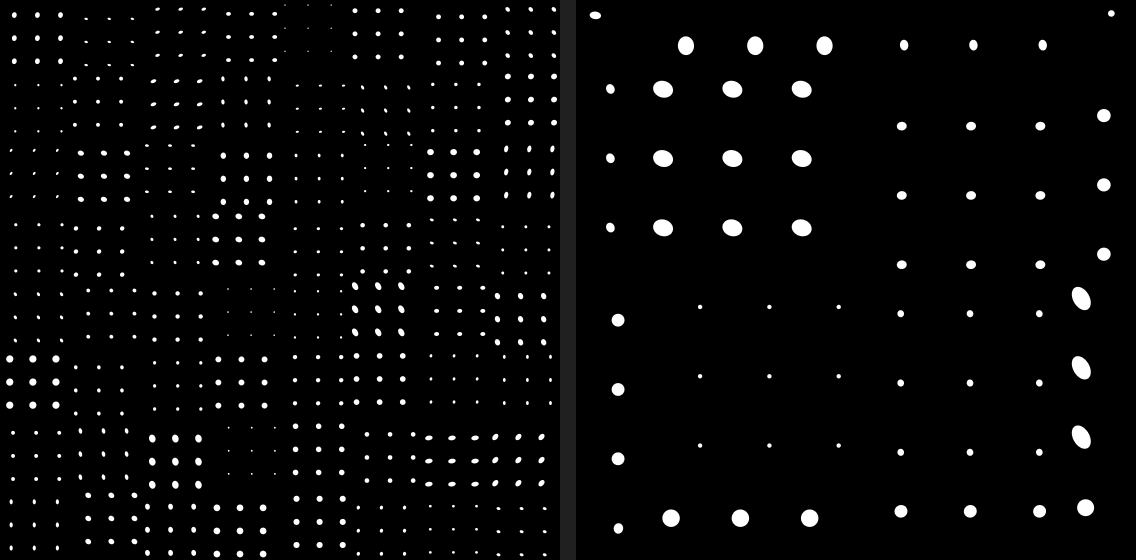
Left, the full canvas; right, a detail of the centre.
A WebGL 2 fragment shader for this pattern:

```glsl
#version 300 es
precision highp float;

uniform vec2 u_resolution;
out vec4 fragColor;

vec3 hash3(vec2 cell, float seed) {
    vec3 p = fract(vec3(cell, seed) * vec3(0.1031, 0.1030, 0.0973) + 0.137);
    p += dot(p, p.yxz + 33.33);
    return fract((p.xxy + p.yzz) * p.zyx);
}

// Approximate signed distance to an axis-aligned ellipse
float ellipseDistance(vec2 p, vec2 radii) {
    p += 1e-5;
    float k = length(p / radii);
    return k * (k - 1.0) / length(p / (radii * radii));
}

mat2 rotation(float angle) {
    float c = cos(angle), s = sin(angle);
    return mat2(c, -s, s, c);
}

void main() {
    // Eight by eight cells
    vec2 grid = gl_FragCoord.xy / u_resolution * 8.0;
    vec2 cell = floor(grid);
    float pixel = 8.0 / min(u_resolution.x, u_resolution.y);

    vec3 placement = hash3(cell, 3.0);
    vec3 shape = hash3(cell, 11.0);

    // Shifted three by three group of dots
    vec2 local = fract(grid) - 0.5 - (placement.xy - 0.5) * 0.2;
    vec2 dotIndex = clamp(round(local / 0.33), -1.0, 1.0);
    vec2 fromDot = local - dotIndex * 0.33;

    // Size, stretch and tilt shared by the whole group
    float radius = 0.006 + 0.05 * mix(shape.x, shape.y, 0.5);
    float stretch = exp(0.3 * shape.z * shape.z);
    vec2 radii = radius * vec2(stretch, 1.0 / stretch);
    float d = ellipseDistance(rotation(placement.z * 3.14159) * fromDot, radii);

    float coverage = clamp(0.5 - d / pixel, 0.0, 1.0);
    fragColor = vec4(vec3(coverage), 1.0);
}
```
